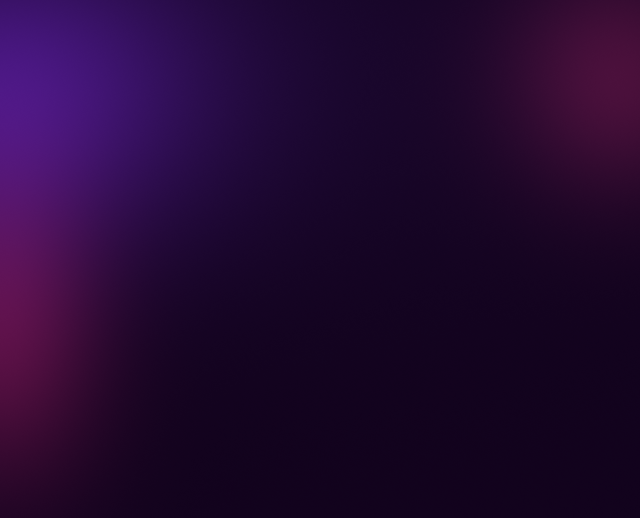
A Shadertoy shader for this background:

```glsl
// Dark plum backdrop lit by soft violet, magenta and rose glows.

// Colours: the base, then the light each glow adds
const vec3 BASE    = vec3(0.070, 0.010, 0.113);
const vec3 VIOLET  = vec3(0.200, 0.074, 0.375);
const vec3 MAGENTA = vec3(0.280, 0.052, 0.142);
const vec3 ROSE    = vec3(0.214, 0.048, 0.100);
const vec3 HAZE    = vec3(0.021, 0.013, 0.047);

// Glow centres and radii, as fractions of the canvas
const vec2 VIOLET_CENTER  = vec2(0.000, 0.825);
const vec2 VIOLET_RADIUS  = vec2(0.325, 0.300);
const vec2 MAGENTA_CENTER = vec2(0.000, 0.370);
const vec2 MAGENTA_RADIUS = vec2(0.155, 0.300);
const vec2 ROSE_CENTER    = vec2(0.970, 0.848);
const vec2 ROSE_RADIUS    = vec2(0.182, 0.225);
const vec2 HAZE_CENTER    = vec2(0.450, 0.900);
const vec2 HAZE_RADIUS    = vec2(0.570, 0.450);

const float DITHER = 1.0 / 255.0;

// Elliptical Gaussian falloff, 1 at the centre
float glow(vec2 uv, vec2 center, vec2 radius) {
    vec2 offset = (uv - center) / radius;
    return exp(-dot(offset, offset));
}

float hash(vec2 p) {
    return fract(sin(dot(p, vec2(12.9898, 78.233))) * 43758.5);
}

void mainImage(out vec4 fragColor, in vec2 fragCoord) {
    vec2 uv = fragCoord / iResolution.xy;

    // Add the lights over the dark base
    vec3 color = BASE;
    color += VIOLET  * glow(uv, VIOLET_CENTER, VIOLET_RADIUS);
    color += MAGENTA * glow(uv, MAGENTA_CENTER, MAGENTA_RADIUS);
    color += ROSE    * glow(uv, ROSE_CENTER, ROSE_RADIUS);
    color += HAZE    * glow(uv, HAZE_CENTER, HAZE_RADIUS);

    // Fine dither hides banding in the gradients
    color += (hash(fragCoord) - 0.5) * DITHER;

    fragColor = vec4(color, 1.0);
}
```
